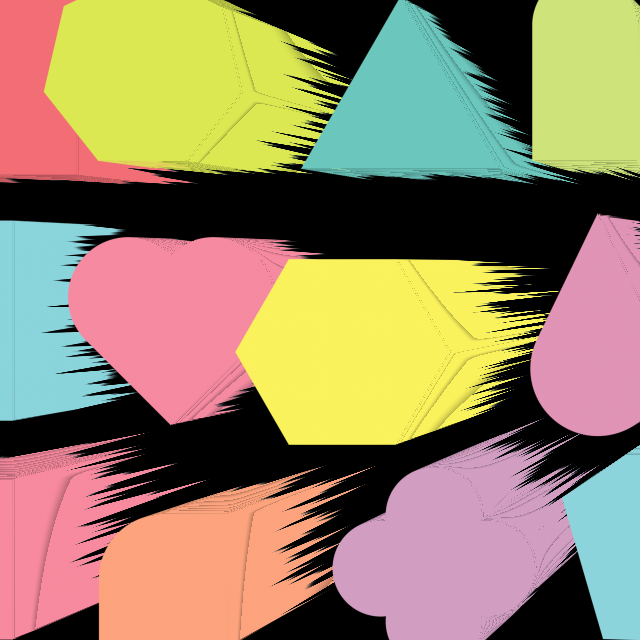
A WebGL 2 fragment shader for this background:

```glsl
#version 300 es
precision highp float;
// Flat pastel shapes in three rows on black, each smeared toward one vanishing
// point. A ray marched back through distance fields finds the smear, and
// cellular noise over the ray angle frays its end into tapered bristles.

#define VANISH vec2(1.40, 0.585)
#define BRISTLES_WIDE 62.0
#define BRISTLES_FINE 165.0
#define TAIL_SOLID 0.025
#define TAIL_FADE 0.022
#define ROW_FLOOR 0.711
#define WEAVE 0.007
#define FRINGE vec3(0.34, 0.50, 0.52)

uniform vec2 u_resolution;
out vec4 fragColor;

const int COUNT = 12;
const vec3 TINT[COUNT] = vec3[](
  vec3(0.95, 0.43, 0.46), vec3(0.86, 0.91, 0.32), vec3(0.42, 0.78, 0.74),
  vec3(0.81, 0.89, 0.48), vec3(0.54, 0.83, 0.86), vec3(0.96, 0.54, 0.63),
  vec3(0.98, 0.95, 0.36), vec3(0.88, 0.58, 0.71), vec3(0.97, 0.54, 0.62),
  vec3(0.99, 0.64, 0.49), vec3(0.82, 0.62, 0.76), vec3(0.55, 0.83, 0.86));
const float REACH[COUNT] = float[](
  0.20, 0.26, 0.13, 0.11, 0.24, 0.17, 0.25, 0.11, 0.36, 0.29, 0.20, 0.10);

// Regular polygon with one corner at angle turn
float polygon(vec2 p, float sides, float radius, float turn) {
  float sector = 6.28319 / sides;
  float a = mod(atan(p.y, p.x) - turn, sector) - 0.5 * sector;
  vec2 corner = radius * vec2(cos(0.5 * sector), sin(0.5 * sector));
  vec2 q = length(p) * vec2(cos(a), abs(sin(a))) - corner;
  q.y += clamp(-q.y, 0.0, corner.y);
  return length(q) * sign(q.x);
}

// Box with its upper left and upper right corners rounded
float archBox(vec2 p, vec2 halfSize, float leftRound, float rightRound) {
  float r = p.y < 0.0 ? 0.0 : (p.x < 0.0 ? leftRound : rightRound);
  vec2 q = abs(p) - halfSize + r;
  return min(max(q.x, q.y), 0.0) + length(max(q, 0.0)) - r;
}

// Heart of unit height scale, tip at the origin
float heart(vec2 p) {
  p.x = abs(p.x);
  if (p.x + p.y > 1.0) return length(p - vec2(0.25, 0.75)) - 0.35355;
  vec2 notch = p - vec2(0.0, 1.0);
  vec2 side = p - 0.5 * max(p.x + p.y, 0.0);
  return sqrt(min(dot(notch, notch), dot(side, side))) * sign(p.x - p.y);
}

// Circle drawn up to a sharp point
float drop(vec2 p, float radius, float height) {
  p.x = abs(p.x);
  float b = radius / height;
  float a = sqrt(1.0 - b * b);
  float k = dot(p, vec2(-b, a));
  if (k < 0.0) return length(p) - radius;
  if (k > a * height) return length(p - vec2(0.0, height));
  return dot(p, vec2(a, b)) - radius;
}

float clover(vec2 p) {
  p = abs(p);
  p = vec2(max(p.x, p.y), min(p.x, p.y));
  return min(length(p - vec2(0.083, 0.0)) - 0.075, length(p) - 0.05);
}

float shape(int id, vec2 p) {
  switch (id) {
    case 0: return archBox(p - vec2(-0.08, 0.887), vec2(0.20, 0.16), 0.0, 0.0);
    case 1: return polygon(p - vec2(0.223, 0.891), 7.0, 0.158, 3.361);
    case 2: return polygon(p - vec2(0.626, 0.826), 3.0, 0.179, 1.571);
    case 3: return archBox(p - vec2(0.914, 0.895), vec2(0.082, 0.146), 0.08, 0.08);
    case 4: return archBox(p - vec2(-0.13, 0.499), vec2(0.15, 0.156), 0.0, 0.0);
    case 5: return 0.2656 * heart((p - vec2(0.267, 0.336)) / 0.2656);
    case 6: return polygon(p - vec2(0.535, 0.450), 6.0, 0.167, 0.0);
    case 7: return drop(p - vec2(0.934, 0.424), 0.105, 0.242);
    case 8: return archBox(p - vec2(-0.14, 0.126), vec2(0.16, 0.125), 0.0, 0.0);
    case 9: return archBox(p - vec2(0.255, 0.092), vec2(0.1, 0.104), 0.1, 0.0);
    case 10: return clover(p - vec2(0.678, 0.112));
  }
  vec2 q = p - vec2(1.062, 0.156);
  return max(polygon(q, 5.0, 0.195, 1.54), q.y - 0.134);
}

float hash(float n) { return fract(sin(n * 91.73) * 4375.5); }

// Cellular noise: each cell holds one tapered bristle of random length
float bristles(float x) {
  float longest = 0.0;
  for (float k = -1.0; k <= 1.0; k++) {
    float cell = floor(x) + k;
    float centre = cell + 0.2 + 0.6 * hash(cell);
    float size = 0.4 + 0.6 * hash(cell + 7.3);
    longest = max(longest, size * (1.0 - abs(x - centre) / 0.85));
  }
  return longest;
}

void main() {
  vec2 p = gl_FragCoord.xy / u_resolution.y;
  float px = 1.0 / u_resolution.y;
  vec2 away = normalize(p - VANISH);
  float angle = atan(away.y, -away.x);
  vec3 color = vec3(0.0);

  for (int id = 0; id < COUNT; id++) {
    float seed = 37.0 * float(id);
    float fray = 0.6 * bristles(angle * BRISTLES_WIDE + seed)
               + 0.4 * bristles(angle * BRISTLES_FINE + seed);
    float tail = TAIL_SOLID + REACH[id] * fray;

    // March away from the vanishing point, keeping the nearest approach
    float gap = 9.0, hit = 0.0, t = 0.0;
    for (int i = 0; i < 36; i++) {
      float d = shape(id, p + away * t);
      if (d < gap) { gap = d; hit = t; }
      if (d < 0.0 || t > tail) break;
      t += max(d, 0.003);
    }
    float cover = 1.0 - smoothstep(-0.5 * px, px, gap);
    float ink = smoothstep(0.0, TAIL_FADE, tail - hit);
    if (id < 4) cover *= smoothstep(ROW_FLOOR - px, ROW_FLOOR + px, p.y);
    color = mix(color, mix(FRINGE, TINT[id], ink), cover * ink);
  }

  // Faint woven surface
  color *= 1.0 + WEAVE * sin(p.x * 1200.0) * sin(p.y * 1200.0);
  fragColor = vec4(color, 1.0);
}
```
